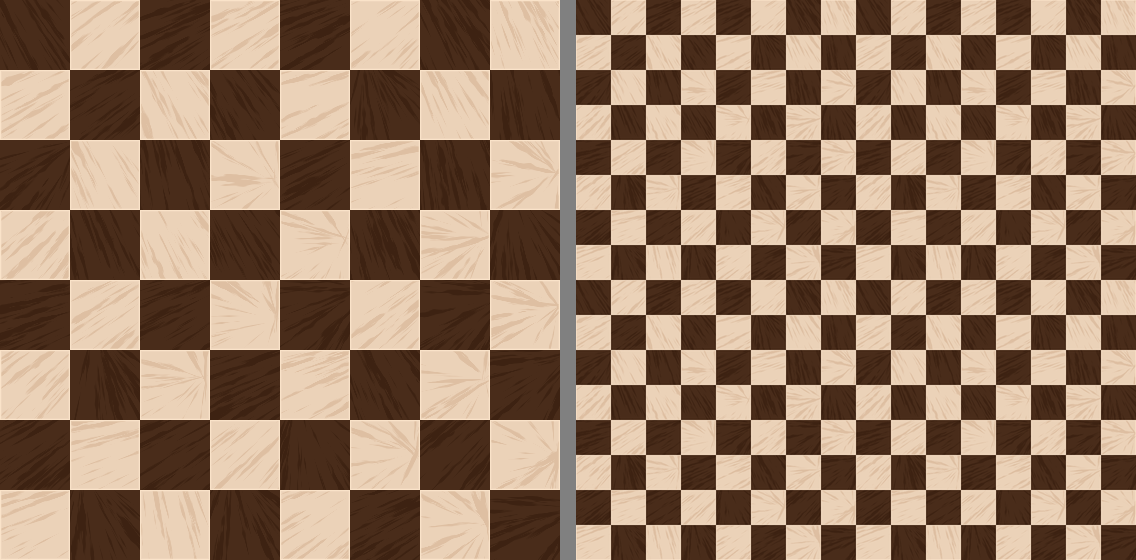
Left, the tile; right, the same tile 2 across and 2 down.
A Shadertoy shader for this pattern:

```glsl
// Checkerboard of dark and pale wood squares with ragged grain and thin cream rims.

const float SQUARES = 8.0;

vec3 hash3(vec3 p) {
    p = fract(p * vec3(0.1031, 0.1030, 0.0973));
    p += dot(p, p.yxz + 33.33);
    return fract((p.xxy + p.yxx) * p.zyx);
}

float valueNoise(vec2 p, float seed) {
    vec2 i = floor(p), f = fract(p);
    f = f * f * (3.0 - 2.0 * f);
    float a = hash3(vec3(i, seed)).x;
    float b = hash3(vec3(i + vec2(1, 0), seed)).x;
    float c = hash3(vec3(i + vec2(0, 1), seed)).x;
    float d = hash3(vec3(i + vec2(1, 1), seed)).x;
    return mix(mix(a, b, f.x), mix(c, d, f.x), f.y);
}

// Point the grain of one square runs towards: near gives a fan, far gives parallel strokes
vec2 grainFocus(vec2 id, bool pale) {
    vec3 h = hash3(vec3(id, 7.0));
    bool fan = h.x < 0.38;
    float angle = h.y < 0.55 ? mix(0.3, 0.8, h.z) : mix(1.75, 2.15, h.z);
    if (fan && pale) angle = mix(-0.25, 0.3, h.z);
    float reach = fan ? (pale ? 0.46 : 0.9) : 3.5;
    return 0.5 + reach * vec2(cos(angle), sin(angle));
}

// Coverage of the ragged slivers inside one square
float grain(vec2 p, vec2 id, bool pale, float px) {
    vec2 focus = grainFocus(id, pale);
    float cover = 0.0;
    int count = pale ? 22 : 30;
    for (int i = 0; i < count; i++) {
        float seed = float(i) + 11.0;
        vec3 h = hash3(vec3(id, seed));
        vec3 k = hash3(vec3(id + 19.0, seed));
        vec2 centre = mix(vec2(-0.05), vec2(1.05), h.xy);
        vec2 along = normalize(focus - centre + 0.12 * (k.xy - 0.5));
        vec2 d = p - centre;
        vec2 q = vec2(dot(d, along), dot(d, vec2(-along.y, along.x)));

        // A few broad strokes among many fine ones
        float halfLength = mix(0.10, 0.55, h.z * h.z);
        float halfWidth = mix(0.009, 0.048, h.z * h.z * h.z);
        float ragged = valueNoise(q * vec2(8.0, 50.0) + 40.0, seed + 8.0 * id.x + 64.0 * id.y) - 0.5;
        float shape = 1.0 - abs(q.x) / halfLength - abs(q.y) / halfWidth + 1.1 * ragged;
        cover = max(cover, clamp(0.5 + shape * halfWidth / px, 0.0, 1.0));
    }
    return cover;
}

void mainImage(out vec4 fragColor, in vec2 fragCoord) {
    vec2 board = fragCoord / iResolution.xy * SQUARES;
    float px = SQUARES / min(iResolution.x, iResolution.y);
    vec2 id = mod(floor(board), SQUARES);
    vec2 p = fract(board);
    bool pale = mod(id.x + id.y, 2.0) < 0.5;

    // Wood and its grain
    float g = grain(p, id, pale, px);
    vec3 dark = mix(vec3(0.285, 0.172, 0.102), vec3(0.24, 0.135, 0.07), g);
    vec3 light = mix(vec3(0.922, 0.822, 0.722), vec3(0.87, 0.75, 0.635), g);

    // Signed distance to the square's edge, positive on pale squares
    vec2 side = min(p, 1.0 - p);
    float edge = min(side.x, side.y) * (pale ? 1.0 : -1.0);

    // Cream rim just inside each pale square
    vec3 rim = vec3(0.98, 0.89, 0.79);
    vec3 color = mix(dark, rim, clamp(0.5 + edge / px, 0.0, 1.0));
    color = mix(color, light, clamp(0.5 + (edge - 0.018) / px, 0.0, 1.0));
    fragColor = vec4(color, 1.0);
}
```
